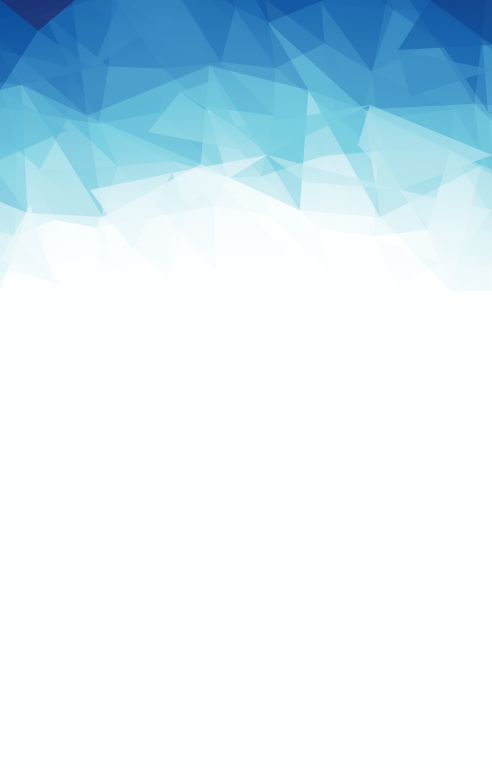
This background is drawn by a Shadertoy shader. Its source:

```glsl
// A low-poly canopy of blue glass facets that fades into a white page.
// Two jittered triangle meshes are shaded flat from one arched depth ramp,
// then large translucent facets set the main ridges and the dark corners.

#define SHEET vec2(4.92, 7.68)   // canvas extent in design units
#define ARCH 0.42                // how far the sides hang below the middle
#define FINE_CELL 0.55
#define COARSE_CELL 0.95
#define JITTER 0.62              // vertex displacement, in cells
#define TONE_SPREAD 0.46         // random tone per mesh facet
#define FLATNESS 0.72            // 0 = smooth ramp, 1 = flat facets
#define FACET_ALPHA 0.68

vec2 hash22(vec2 p) {
    vec3 h = fract(vec3(p.xyx) * vec3(0.1031, 0.1030, 0.0973));
    h += dot(h, h.yzx + 33.33);
    return fract((h.xx + h.yz) * h.zy);
}

// Colour by tone: navy below zero, then blue, cyan, ice and white.
vec3 ramp(float t) {
    vec3 c = vec3(0.13, 0.16, 0.40);
    c = mix(c, vec3(0.04, 0.29, 0.60), smoothstep(-1.0, -0.4, t));
    c = mix(c, vec3(0.11, 0.41, 0.69), smoothstep(-0.4, 0.0, t));
    c = mix(c, vec3(0.23, 0.56, 0.77), smoothstep(0.0, 0.4, t));
    c = mix(c, vec3(0.37, 0.72, 0.84), smoothstep(0.4, 0.85, t));
    c = mix(c, vec3(0.47, 0.81, 0.88), smoothstep(0.85, 1.2, t));
    c = mix(c, vec3(0.73, 0.90, 0.93), smoothstep(1.2, 1.6, t));
    c = mix(c, vec3(0.92, 0.97, 0.98), smoothstep(1.6, 2.0, t));
    return mix(c, vec3(0.995, 1.0, 1.0), smoothstep(2.0, 2.45, t));
}

// Depth below the top edge, lifted toward the sides to form an arch.
float archedDepth(vec2 p) {
    float side = 2.0 * p.x / SHEET.x - 1.0;
    return p.y - ARCH * side * side;
}

float edgeDistance(vec2 p, vec2 a, vec2 b) {
    vec2 e = b - a, v = p - a;
    return (e.x * v.y - e.y * v.x) / max(length(e), 1e-4);
}

// Antialiased coverage of a triangle of either winding.
float coverage(vec2 p, vec2 a, vec2 b, vec2 c, float px) {
    float turn = sign(edgeDistance(c, a, b));
    float inside = min(turn * edgeDistance(p, a, b),
                   min(turn * edgeDistance(p, b, c), turn * edgeDistance(p, c, a)));
    return clamp(0.5 + inside / px, 0.0, 1.0);
}

vec2 meshPoint(vec2 id, float cell, float seed) {
    return (id + JITTER * (hash22(id + seed) - 0.5)) * cell;
}

// Each jittered cell holds two triangles; neighbours may reach into this one.
vec3 mesh(vec2 p, float cell, float seed, float px) {
    vec4 sum = vec4(0.0);
    vec2 home = floor(p / cell);
    for (int k = 0; k < 18; k++) {
        int n = k / 2;
        vec2 id = home + vec2(n % 3 - 1, n / 3 - 1);
        vec2 a = meshPoint(id, cell, seed);
        vec2 b = meshPoint(id + 1.0, cell, seed);
        vec2 corner = k % 2 == 0 ? vec2(1, 0) : vec2(0, 1);
        vec2 c = meshPoint(id + corner, cell, seed);
        float weight = coverage(p, a, b, c, px);
        float tone = mix(archedDepth(p), archedDepth((a + b + c) / 3.0), FLATNESS);
        tone += TONE_SPREAD * (hash22(id + corner * 17.0 + seed + 40.0).x - 0.5);
        sum += weight * vec4(ramp(max(tone, -0.35)), 1.0);
    }
    return sum.rgb / max(sum.a, 1e-3);
}

// One translucent facet with a slight vertical sheen.
void facet(inout vec3 col, vec2 p, vec2 a, vec2 b, vec2 c, float tone, float px) {
    float sheen = 0.3 * (p.y - (a.y + b.y + c.y) / 3.0);
    col = mix(col, ramp(tone + sheen), FACET_ALPHA * coverage(p, a, b, c, px));
}

void mainImage(out vec4 fragColor, in vec2 fragCoord) {
    vec2 uv = fragCoord / iResolution.xy;
    vec2 p = vec2(uv.x, 1.0 - uv.y) * SHEET;
    float px = SHEET.y / iResolution.y;

    vec3 col = mix(mesh(p, COARSE_CELL, 11.0, px), mesh(p, FINE_CELL, 73.0, px), 0.45);

    // Shared vertices of the main ridges.
    vec2 leftHub = vec2(0.93, 0.68), notch = vec2(0.38, 0.31), leftRim = vec2(0.0, 0.9);
    vec2 rightHub = vec2(3.98, 0.5), rightPeak = vec2(3.7, 1.05), rightFoot = vec2(4.0, 1.9);
    vec2 crest = vec2(2.14, 0.8), shoulder = vec2(1.8, 0.92), dip = vec2(2.36, 1.27);
    vec2 heart = vec2(2.67, 1.55), spur = vec2(1.72, 1.73), rightRim = vec2(4.92, 0.45);

    // Dark corners and upper blues.
    facet(col, p, vec2(0), vec2(0.75, 0), notch, -1.1, px);
    facet(col, p, vec2(0), leftRim, notch, -0.25, px);
    facet(col, p, leftRim, leftHub, notch, 0.25, px);
    facet(col, p, vec2(1.2, 0), leftHub, vec2(1.58, 0.23), 0.3, px);
    facet(col, p, vec2(4.3, 0), vec2(4.92, 0), rightRim, -0.6, px);
    facet(col, p, vec2(4.3, 0), rightHub, rightRim, -0.15, px);
    facet(col, p, rightHub, vec2(4.92, 0.7), vec2(4.1, 0.97), 0.4, px);

    // Cyan middle and icy peaks.
    facet(col, p, leftRim, vec2(0, 1.6), vec2(0.68, 1.3), 0.95, px);
    facet(col, p, crest, dip, shoulder, 1.1, px);
    facet(col, p, shoulder, vec2(1.48, 1.32), heart, 1.36, px);
    facet(col, p, dip, rightPeak, heart, 1.25, px);
    facet(col, p, rightPeak, vec2(4.92, 1.55), rightFoot, 1.55, px);
    facet(col, p, rightPeak, vec2(3.58, 1.45), rightFoot, 1.6, px);

    // Pale lower fringe.
    facet(col, p, heart, spur, vec2(1.85, 2.05), 1.95, px);
    facet(col, p, heart, vec2(3.05, 1.82), rightFoot, 1.7, px);
    facet(col, p, spur, vec2(1.33, 2.5), vec2(0.9, 1.9), 1.95, px);
    facet(col, p, rightFoot, vec2(4.92, 2.1), vec2(4.54, 2.62), 1.9, px);
    facet(col, p, vec2(0, 2.6), vec2(0.55, 2.83), vec2(0.3, 2.05), 2.1, px);

    fragColor = vec4(col, 1.0);
}
```
